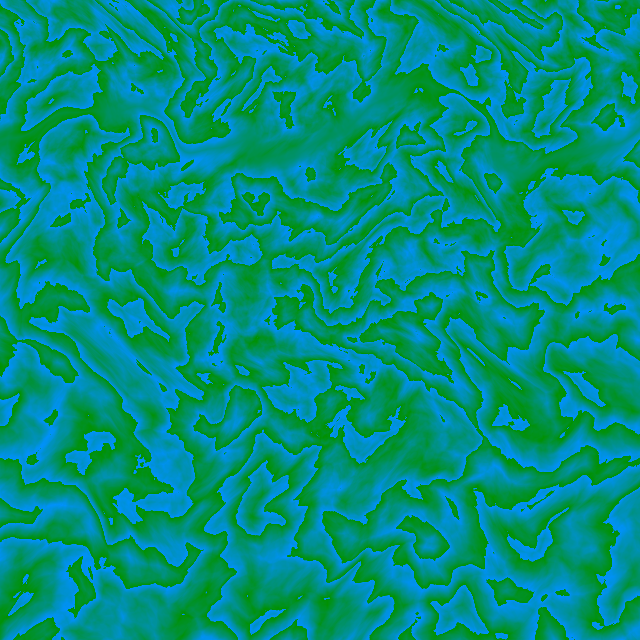
A Shadertoy shader for this texture map:

```glsl
const float GREEN_LEVEL = 0.57;
const float RIVER_LEVEL = 0.35;
const int OCTAVES = 6;

vec2 hash22(vec2 cell) {
    vec3 q = fract(cell.xyx * vec3(0.1031, 0.1030, 0.0973));
    q += dot(q, q.yzx + 33.33);
    return fract((q.xx + q.yz) * q.zy);
}

// Squared distance to the nearest cell point: round basins, sharp ridges
float cellBasin(vec2 p) {
    vec2 cell = floor(p), local = fract(p);
    float nearest = 4.0;
    for (int y = -1; y <= 1; y++)
    for (int x = -1; x <= 1; x++) {
        vec2 offset = vec2(x, y);
        vec2 toPoint = offset + hash22(cell + offset + 57.0) - local;
        nearest = min(nearest, dot(toPoint, toPoint));
    }
    return nearest;
}

// Layered sines bend the cell borders into curves
vec2 warp(vec2 p, float strength) {
    float frequency = 11.0;
    for (int i = 0; i < 4; i++) {
        p += strength / frequency * sin(p.yx * frequency + vec2(1.3, 4.1) * float(i + 1));
        frequency *= 2.1;
    }
    return p;
}

// Alternating signs give both creased valleys and creased ridges
float cellTerrain(vec2 p, float amplitude, float gain) {
    mat2 nextOctave = 2.0 * mat2(0.8, 0.6, -0.6, 0.8);
    float height = 0.0;
    for (int i = 0; i < OCTAVES; i++) {
        height += amplitude * cellBasin(p);
        amplitude *= -gain;
        p = nextOctave * p + 11.7;
    }
    return height;
}

float riverDistance(vec2 p) {
    float course = 0.80 + 0.035 * cos(15.0 * (p.x - 0.64)) + 0.01 * sin(37.0 * p.x);
    return abs(p.y - course);
}

float terrainHeight(vec2 p) {
    vec2 bent = warp(p, 0.33);
    float rough = smoothstep(0.1, 0.9, p.y + 0.25 * sin(5.0 * p.x - 1.0));
    float land = cellTerrain(bent * 5.6 + 2.3, mix(3.0, 4.0, rough), mix(0.44, 0.5, rough));
    land += 0.6 * sin(9.0 * bent.x + 5.0 * bent.y);
    float bank = smoothstep(-0.015, 0.05, riverDistance(bent));
    return mix(RIVER_LEVEL, land, bank);
}

// Sawtooth whose falling step is softened over the given width
float wrapSmooth(float height, float width) {
    float phase = fract(height);
    return phase * (1.0 - smoothstep(1.0 - width, 1.0, phase));
}

void mainImage(out vec4 fragColor, in vec2 fragCoord) {
    vec2 p = fragCoord / min(iResolution.x, iResolution.y);
    float height = terrainHeight(p);
    float width = clamp(0.4 * fwidth(height), 0.001, 0.2);
    fragColor = vec4(0.0, GREEN_LEVEL, wrapSmooth(height, width), 1.0);
}
```
